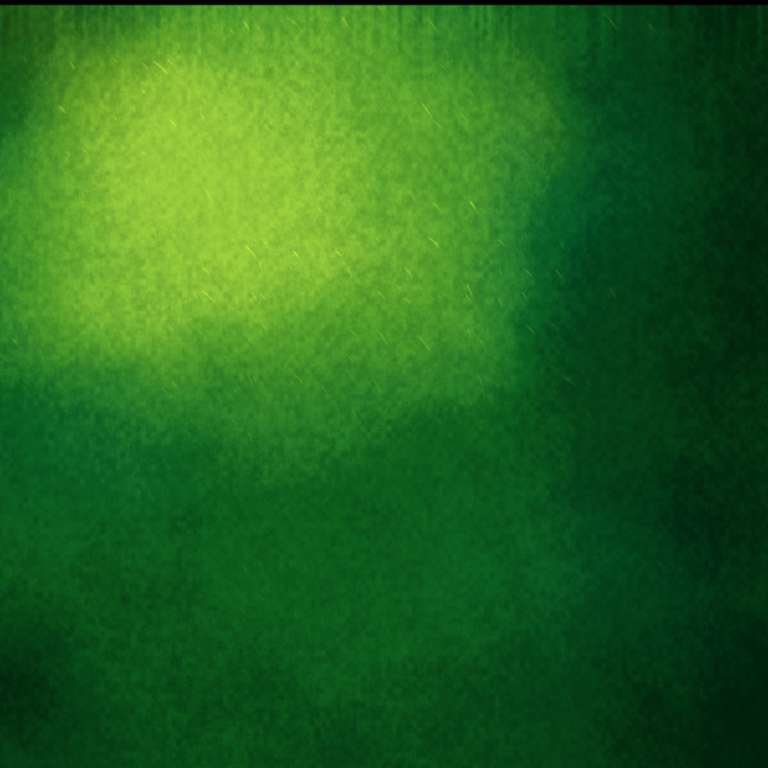
A Shadertoy shader for this background:

```glsl
float hash(vec2 p) {
    return fract(sin(dot(p, vec2(127.1, 311.7))) * 43758.545);
}

float noise(vec2 p) {
    vec2 i = floor(p), f = fract(p);
    f = f * f * (3.0 - 2.0 * f);
    return mix(mix(hash(i), hash(i + vec2(1, 0)), f.x),
               mix(hash(i + vec2(0, 1)), hash(i + vec2(1, 1)), f.x), f.y);
}

// Layered noise, centred on zero
float fbm(vec2 p) {
    float sum = 0.0, amp = 0.5;
    for (int i = 0; i < 6; i++) {
        sum += amp * (noise(p) - 0.5);
        p = mat2(1.6, 1.2, -1.2, 1.6) * p + 7.3;
        amp *= 0.55;
    }
    return sum;
}

float blob(vec2 p, vec2 centre, vec2 radius) {
    vec2 d = (p - centre) / radius;
    return exp(-dot(d, d));
}

// Short slanted strokes, one per grid cell at most
float scratches(vec2 p, float cells) {
    vec2 q = p * cells;
    vec2 id = floor(q);
    float angle = -0.95 + 0.5 * (hash(id + 3.1) - 0.5);
    vec2 d = q - id - 0.35 - 0.3 * vec2(hash(id), hash(id + 9.7));
    vec2 dir = vec2(cos(angle), sin(angle));
    float along = dot(d, dir);
    float across = dot(d, vec2(-dir.y, dir.x)) + 0.25 * along * along;
    float halfLength = 0.1 + 0.22 * hash(id + 5.3);
    float stroke = exp(-pow(across / (0.0014 * cells), 2.0));
    stroke *= 1.0 - smoothstep(0.3 * halfLength, halfLength, abs(along));
    return stroke * step(0.5, hash(id + 1.7));
}

// Deep green through leaf green to lime
vec3 palette(float t) {
    vec3 c = mix(vec3(0.005, 0.13, 0.045), vec3(0.02, 0.25, 0.08), smoothstep(0.05, 0.27, t));
    c = mix(c, vec3(0.05, 0.37, 0.11), smoothstep(0.25, 0.45, t));
    c = mix(c, vec3(0.16, 0.49, 0.15), smoothstep(0.43, 0.6, t));
    c = mix(c, vec3(0.31, 0.61, 0.16), smoothstep(0.56, 0.76, t));
    return mix(c, vec3(0.59, 0.79, 0.23), smoothstep(0.7, 1.02, t));
}

void mainImage(out vec4 fragColor, in vec2 fragCoord) {
    vec2 uv = fragCoord / iResolution.xy;

    // Ragged cloud edges
    vec2 warp = vec2(fbm(uv * 5.0), fbm(uv * 5.0 + 31.0));
    vec2 p = uv + 0.11 * warp;

    // Main glow and its softer neighbours
    float reach = length((p - vec2(0.29, 0.78)) / vec2(0.34, 0.27));
    float light = 0.41 + 0.6 * exp(-pow(reach, 2.5));
    light += 0.13 * blob(p, vec2(0.1, 0.59), vec2(0.11, 0.08));
    light += 0.1 * blob(p, vec2(0.6, 0.58), vec2(0.12, 0.1));
    light += 0.07 * blob(p, vec2(0.68, 0.9), vec2(0.09, 0.12));
    light += 0.06 * blob(p, vec2(0.78, 0.24), vec2(0.17, 0.14));

    // Shadows at the sides and corners
    light -= 0.28 * smoothstep(0.58, 0.98, p.x);
    light -= 0.1 * (1.0 - smoothstep(0.0, 0.25, p.y));
    light -= 0.27 * blob(p, vec2(0.0, 0.94), vec2(0.15, 0.16));
    light -= 0.18 * blob(p, vec2(0.0, 0.1), vec2(0.08, 0.12));
    light -= 0.06 * blob(p, vec2(0.27, 0.37), vec2(0.09, 0.07));
    light -= 0.07 * blob(p, vec2(0.73, 0.58), vec2(0.06, 0.12));

    // Mottling and fine grain
    float mottle = fbm(uv * 9.0 + 12.0);
    float grain = fbm(uv * vec2(150.0, 120.0));
    light += 0.14 * mottle + 0.1 * grain;

    // Vertical brush marks along the top
    float brush = noise(uv * vec2(190.0, 5.0)) - 0.5;
    light += 0.1 * brush * smoothstep(0.88, 1.0, uv.y);

    vec3 color = palette(light);

    // Cool and warm tints
    float cool = blob(p, vec2(0.73, 0.75), vec2(0.12, 0.2))
               + 0.7 * blob(p, vec2(0.08, 0.42), vec2(0.15, 0.09))
               + 0.6 * blob(p, vec2(0.78, 0.24), vec2(0.18, 0.14));
    color += cool * vec3(-0.02, 0.0, 0.045);
    color += vec3(0.09, 0.01, -0.02) * blob(p, vec2(0.08, 0.94), vec2(0.12, 0.1));
    color += vec3(0.07, 0.03, -0.02) * blob(p, vec2(0.68, 0.88), vec2(0.06, 0.1));

    // Yellow-green scratches, strongest near the glow
    float marks = scratches(uv, 17.0) + 0.7 * scratches(uv + 0.37, 26.0);
    float visible = 0.25 + 0.75 * smoothstep(0.4, 0.6, uv.y);
    visible *= 1.0 - 0.8 * smoothstep(0.7, 0.9, uv.x);
    color += marks * visible * smoothstep(-0.15, 0.2, mottle) * vec3(0.16, 0.13, 0.02);

    color *= 1.0 + 0.16 * grain;

    // Black strip at the top
    color *= 1.0 - smoothstep(0.992, 0.995, uv.y);
    fragColor = vec4(clamp(color, 0.0, 1.0), 1.0);
}
```
